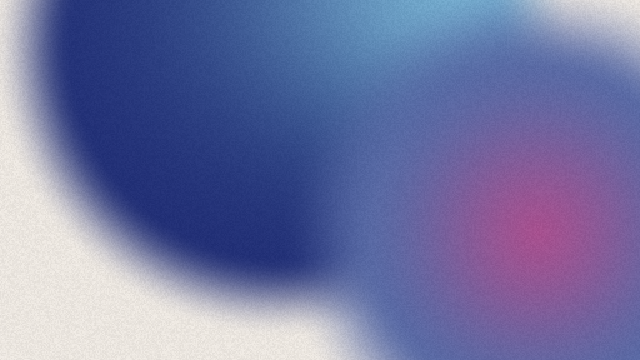
Reproduce this background procedurally as a Shadertoy shader.

```glsl
// Soft blurred discs of navy, sky blue and magenta on grainy warm paper.

// Colours
const vec3 PAPER   = vec3(0.920, 0.900, 0.875);
const vec3 NAVY    = vec3(0.125, 0.175, 0.455);
const vec3 SKY     = vec3(0.460, 0.680, 0.810);
const vec3 HAZE    = vec3(0.345, 0.415, 0.645);
const vec3 MAGENTA = vec3(0.655, 0.315, 0.560);

// Layout, in canvas heights from the lower left of a 16:9 frame
const float FRAME_ASPECT  = 16.0 / 9.0;
const vec2  NAVY_CENTRE   = vec2(0.787, 0.873);
const float NAVY_RADIUS   = 0.700;
const float NAVY_BLUR     = 0.115;
const vec2  SKY_CENTRE    = vec2(1.330, 1.040);
const vec2  SKY_SPREAD    = vec2(0.680, 0.460);
const vec2  HAZE_CENTRE   = vec2(1.493, 0.352);
const float HAZE_RADIUS   = 0.580;
const float HAZE_BLUR     = 0.140;
const float MAGENTA_REACH = 0.500;

// Paper grain
const float GRAIN_CELLS  = 288.0;
const float GRAIN_AMOUNT = 0.045;

float hash(vec2 cell) {
    vec3 q = fract(vec3(cell.xyx) * 0.1031);
    q += dot(q, q.yzx + 33.33);
    return fract((q.x + q.y) * q.z);
}

// Coverage of a disc whose rim fades over +-blur
float softDisc(float dist, float radius, float blur) {
    return 1.0 - smoothstep(radius - blur, radius + blur, dist);
}

void mainImage(out vec4 fragColor, in vec2 fragCoord) {
    vec2 p = fragCoord / iResolution.y;
    p.x *= FRAME_ASPECT * iResolution.y / iResolution.x;

    // Navy disc, lit by a sky glow from the top
    vec2 skyOffset = (p - SKY_CENTRE) / SKY_SPREAD;
    float skyGlow = exp(-dot(skyOffset, skyOffset));
    vec3 discColour = mix(NAVY, SKY, skyGlow);
    float disc = softDisc(distance(p, NAVY_CENTRE), NAVY_RADIUS, NAVY_BLUR);
    vec3 colour = mix(PAPER, discColour, disc);

    // Hazy disc with a magenta heart
    float hazeDist = distance(p, HAZE_CENTRE);
    float heart = 1.0 - smoothstep(-0.08, MAGENTA_REACH, hazeDist);
    vec3 hazeColour = mix(HAZE, MAGENTA, heart * 1.05);
    colour = mix(colour, hazeColour, softDisc(hazeDist, HAZE_RADIUS, HAZE_BLUR));

    // Fine grain, stronger on light areas
    float grain = hash(floor(p * GRAIN_CELLS)) - 0.5;
    float lightness = dot(colour, vec3(0.299, 0.587, 0.114));
    colour += grain * GRAIN_AMOUNT * (0.4 + lightness);

    fragColor = vec4(clamp(colour, 0.0, 1.0), 1.0);
}
```
